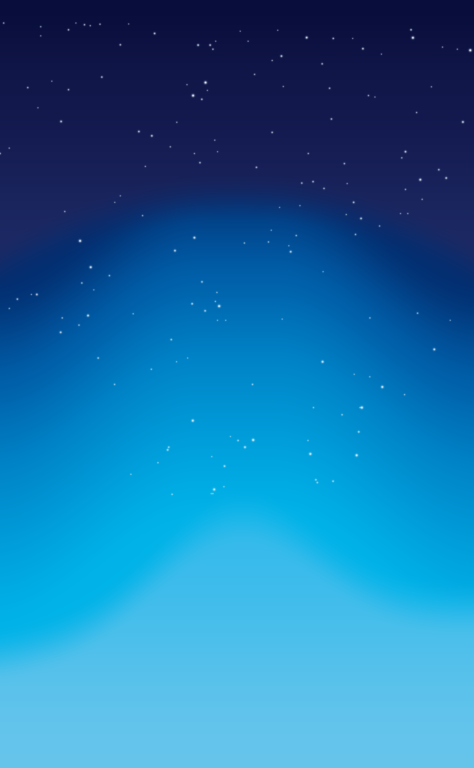
This background is drawn by a WebGL 2 fragment shader. Its source:

```glsl
#version 300 es
precision highp float;
// Night sky fading to a bright horizon: an indigo top, an arched blue glow
// and a pale bell-shaped haze, each a vertical ramp with a curved border.
// Small soft stars are scattered by hash and thin out towards the haze.

uniform vec2 u_resolution;
out vec4 fragColor;

float hash(float n) {
    return fract(sin(n * 127.1 + 11.7) * 43758.5453);
}

// Blue ramp from the top of the arch down to cyan
vec3 glowColor(float depth) {
    vec3 color = mix(vec3(0.01, 0.18, 0.44), vec3(0.0, 0.35, 0.64), smoothstep(0.22, 0.36, depth));
    color = mix(color, vec3(0.0, 0.50, 0.77), smoothstep(0.32, 0.48, depth));
    color = mix(color, vec3(0.0, 0.61, 0.85), smoothstep(0.43, 0.59, depth));
    return mix(color, vec3(0.0, 0.70, 0.91), smoothstep(0.54, 0.69, depth));
}

vec3 skyColor(float x, float depth) {
    float side = abs(x - 0.5);

    // Indigo night, lighter as it nears the arch
    vec3 night = mix(vec3(0.03, 0.05, 0.23), vec3(0.07, 0.09, 0.29), smoothstep(0.0, 0.12, depth));
    night = mix(night, vec3(0.11, 0.16, 0.39), smoothstep(0.1, 0.34, depth));

    // Blue glow, delayed at both sides
    vec3 glow = glowColor(depth - 0.14 * smoothstep(0.08, 0.52, side));
    float arch = 0.257 + 0.36 * side * side;
    vec3 color = mix(night, glow, smoothstep(-0.035, 0.035, depth - arch));

    // Pale haze with a central rise and a slight tilt
    float rise = exp(-pow(side / 0.25, 2.0));
    float hazeTop = mix(0.85, 0.79, x) - 0.15 * rise;
    vec3 haze = mix(vec3(0.21, 0.73, 0.92), vec3(0.40, 0.77, 0.92), smoothstep(0.68, 1.0, depth));
    return mix(color, haze, smoothstep(-0.035, 0.045, depth - hazeTop));
}

// Soft dots, positions in canvas fractions and sizes in canvas widths
float stars(vec2 place, float aspect) {
    float light = 0.0;
    for (int i = 0; i < 165; i++) {
        float seed = float(i) * 4.0;
        float depth = 0.03 + 0.62 * pow(hash(seed), 1.5);
        float spread = mix(1.0, 0.5, smoothstep(0.35, 0.65, depth));
        float x = 0.5 + (hash(seed + 1.0) - 0.5) * spread;
        float power = pow(hash(seed + 2.0), 2.0);
        float radius = mix(0.0018, 0.0030, power);
        vec2 offset = (place - vec2(x, depth)) * vec2(1.0, aspect);
        light += mix(0.4, 1.0, power) * exp(-dot(offset, offset) / (radius * radius));
    }
    return min(light, 1.0);
}

void main() {
    vec2 uv = gl_FragCoord.xy / u_resolution;
    float depth = 1.0 - uv.y;
    vec3 color = skyColor(uv.x, depth);
    float starlight = stars(vec2(uv.x, depth), u_resolution.y / u_resolution.x);
    fragColor = vec4(mix(color, vec3(0.90, 0.96, 1.0), starlight), 1.0);
}
```
